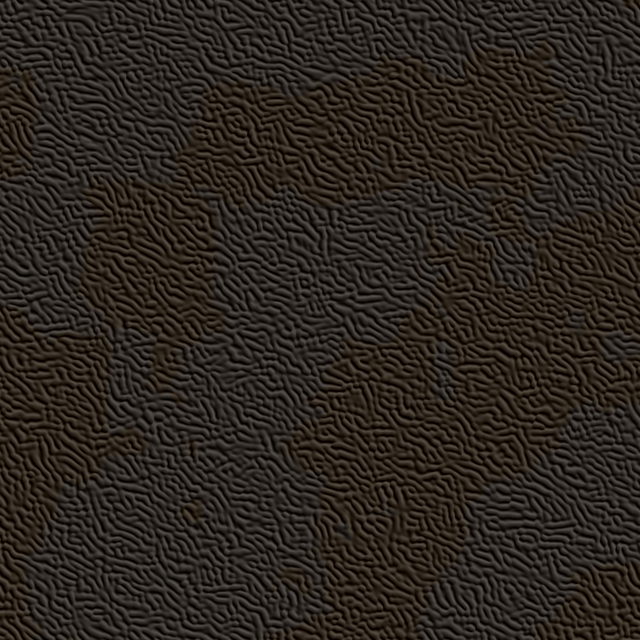
This texture is drawn by a Shadertoy shader. Its source:

```glsl
// Dark wrinkled leather with blotches of charcoal grey and brown, lit as a relief
#define GREY vec3(0.171, 0.152, 0.136)
#define BROWN vec3(0.172, 0.139, 0.100)
#define GRAIN_CELLS 40.0
#define WAVES_PER_CELL 2.0
#define LIGHT_ANGLE 0.98
#define ANGLE_SPREAD 0.80
#define RELIEF 0.155
#define EDGE_SHARPNESS 0.30
#define PATCH_SCALE 5.0
#define PATCH_LEVEL 0.505
#define PATCH_SOFTNESS 0.006

const float TAU = 6.2831853;

float hash(vec2 cell) {
    vec3 q = fract(cell.xyx * vec3(0.1031, 0.1030, 0.0973));
    q += dot(q, q.yzx + 33.33);
    return fract((q.x + q.y) * q.z);
}

float valueNoise(vec2 p) {
    vec2 i = floor(p), f = p - i;
    vec2 u = f * f * (3.0 - 2.0 * f);
    vec2 e = vec2(1.0, 0.0);
    return mix(mix(hash(i), hash(i + e), u.x),
               mix(hash(i + e.yx), hash(i + e.xx), u.x), u.y);
}

// Blotch field: lattice noise whose contours partly follow the axes
float patchField(vec2 p) {
    float sum = 0.0, total = 0.0, weight = 1.0;
    p = p * PATCH_SCALE + 17.0;
    for (int i = 0; i < 5; i++) {
        sum += weight * valueNoise(p);
        total += weight;
        weight *= 0.52;
        p = p * 2.0 + 11.0;
    }
    return sum / total;
}

// Sum of scattered wave packets; x and y are the cosine and sine parts
vec2 wrinkleWaves(vec2 p) {
    vec2 sum = vec2(0.0);
    vec2 home = floor(p);
    for (int y = -1; y <= 1; y++)
    for (int x = -1; x <= 1; x++) {
        vec2 cell = home + vec2(x, y);
        float sway = valueNoise(cell * 0.3 + 7.0) - 0.5;
        for (int k = 0; k < 3; k++) {
            vec2 seed = cell + float(k) * vec2(61.0, 137.0) + 200.0;
            vec2 offset = p - cell - vec2(hash(seed), hash(seed + 311.0));
            float turn = ANGLE_SPREAD * (2.0 * hash(seed + 523.0) - 1.0) + 0.5 * sway;
            float angle = LIGHT_ANGLE + turn;
            float waves = WAVES_PER_CELL * mix(0.8, 1.25, hash(seed + 719.0));
            float phase = TAU * (waves * dot(offset, vec2(cos(angle), sin(angle)))
                                 + hash(seed + 907.0));
            // Wrinkles turned away from the light show less
            float strength = cos(turn) * exp(-4.0 * dot(offset, offset));
            sum += strength * vec2(cos(phase), sin(phase));
        }
    }
    return sum;
}

void mainImage(out vec4 fragColor, in vec2 fragCoord) {
    vec2 uv = fragCoord / iResolution.y;

    // Even out the wave heights, then steepen one flank of each wrinkle
    vec2 wave = wrinkleWaves(uv * GRAIN_CELLS);
    wave /= sqrt(0.4 + dot(wave, wave));
    float shade = RELIEF * (wave.x + EDGE_SHARPNESS * 2.0 * wave.x * wave.y);

    // Dye blotches
    float dye = smoothstep(-PATCH_SOFTNESS, PATCH_SOFTNESS, patchField(uv) - PATCH_LEVEL);
    vec3 color = mix(GREY, BROWN, dye) + shade;

    fragColor = vec4(clamp(color, 0.0, 1.0), 1.0);
}
```
